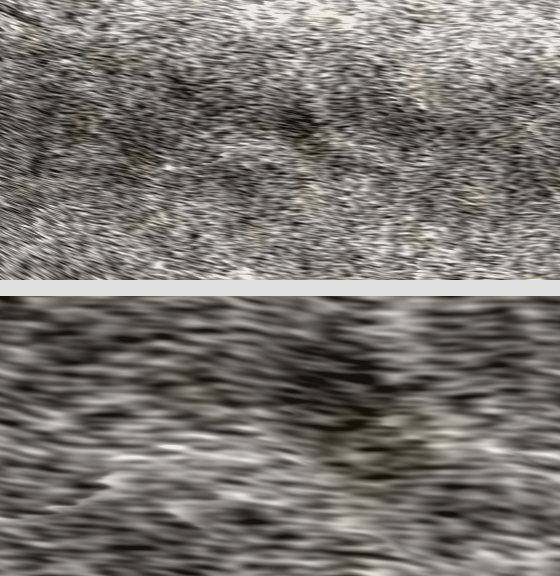
Top: the whole. Bottom: its middle third, enlarged.
Write a WebGL 2 fragment shader that draws this texture.

```glsl
#version 300 es
precision highp float;

uniform vec2 u_resolution;
out vec4 fragColor;

float hash(vec2 cell) {
    uvec2 q = uvec2(ivec2(cell) + 4096) * uvec2(1597u, 3812u);
    uint n = (q.x ^ (q.y * 2741u)) * 73939u;
    n = (n ^ (n >> 15)) * 48271u;
    n ^= n >> 13;
    return float(n & 65535u) / 65536.0;
}

float cornerSlope(vec2 cell, vec2 offset) {
    float angle = 6.2832 * hash(cell);
    return dot(vec2(cos(angle), sin(angle)), offset);
}

float gradientNoise(vec2 p) {
    vec2 cell = floor(p);
    vec2 f = p - cell;
    vec2 w = f * f * f * (f * (f * 6.0 - 15.0) + 10.0);
    vec2 e = vec2(1.0, 0.0);
    float low = mix(cornerSlope(cell, f), cornerSlope(cell + e, f - e), w.x);
    float high = mix(cornerSlope(cell + e.yx, f - e.yx), cornerSlope(cell + 1.0, f - 1.0), w.x);
    return mix(low, high, w.y);
}

float fbm(vec2 p, int octaves) {
    float sum = 0.0;
    float gain = 1.0;
    for (int i = 0; i < octaves; i++) {
        sum += gain * gradientNoise(p);
        p = mat2(1.7, 0.5, -0.5, 1.9) * p + 17.3;
        gain *= 0.6;
    }
    return sum;
}

// Coordinates along and across the coat; steeper toward the lower left
vec2 combed(vec2 p) {
    float steep = mix(0.24, 0.09, smoothstep(0.0, 0.7, p.y));
    float bend = 0.07 * p.x - steep * exp(-p.x / 0.4);
    bend += 0.022 * gradientNoise(p * vec2(3.5, 4.0) + 5.0);
    return vec2(p.x - 0.1 * p.y, p.y + bend);
}

// Stretched strands, faded when finer than the pixel grid
float strands(vec2 q, vec2 frequency, float pixel) {
    float visible = 1.0 - smoothstep(0.6, 1.3, frequency.y * pixel);
    return visible * gradientNoise(q * frequency);
}

float hairs(vec2 q, float pixel) {
    float fine = strands(q + 3.1, vec2(25.0, 135.0), pixel);
    float medium = strands(q + 7.7, vec2(17.0, 88.0), pixel);
    float coarse = strands(q + 1.9, vec2(11.0, 46.0), pixel);
    return fine + 0.85 * medium + 0.4 * coarse;
}

// Broad light and dark zones of the body
float bodyShade(vec2 p) {
    float back = smoothstep(0.56, 1.02, p.y + 0.07 * (p.x - 1.0));
    float belly = 1.0 - smoothstep(0.08, 0.42, p.y);
    float side = smoothstep(0.2, 1.0, p.x);
    return 0.35 + back * mix(0.24, 0.37, p.x * 0.5) + 0.15 * belly + 0.05 * side;
}

// Soft dark patches strung along the middle
float darkPatches(vec2 p) {
    float sum = 0.0;
    for (int i = 0; i < 5; i++) {
        float k = float(i);
        vec2 d = p - vec2(0.25 + 0.4 * k, 0.6 + 0.07 * sin(k * 2.2 - 0.5));
        d.y += 0.35 * d.x;
        sum += exp(-dot(d * d, vec2(90.0, 190.0))) * mix(0.5, 1.0, hash(vec2(k, 9.0)));
    }
    return sum;
}

float paleVeins(vec2 p) {
    float ridge = abs(fbm(p * vec2(3.2, 6.5) + 21.0, 3));
    float presence = smoothstep(-0.2, 0.3, gradientNoise(p * vec2(2.5, 3.0) + 40.0));
    return (1.0 - smoothstep(0.0, 0.16, ridge)) * presence;
}

float segmentDistance(vec2 p, vec2 a, vec2 b) {
    vec2 ab = b - a;
    float t = clamp(dot(p - a, ab) / dot(ab, ab), 0.0, 1.0);
    return length(p - a - t * ab);
}

void main() {
    float pixel = 1.0 / u_resolution.y;
    vec2 p = gl_FragCoord.xy * pixel;
    vec2 q = combed(p);
    float hair = hairs(q, pixel);

    // Strands carry the mottling across its borders
    vec2 m = p + hair * vec2(0.03, -0.006);
    m.y += 0.1 * m.x;
    float tone = bodyShade(p);
    tone += 0.19 * fbm(m * vec2(5.0, 8.0), 4);
    tone += 0.18 * paleVeins(m);
    tone -= 0.17 * darkPatches(p + hair * vec2(0.03, -0.006));

    // Crease in the corner and a small dark hollow
    float crease = segmentDistance(p, vec2(-0.02, 0.985), vec2(0.13, 0.915));
    float hollow = length((p - vec2(0.13, 0.4)) * vec2(1.0, 0.8));
    tone -= 0.33 * (1.0 - smoothstep(0.004, 0.028, crease + 0.008 * hair));
    tone -= 0.2 * (1.0 - smoothstep(0.005, 0.045, hollow + 0.012 * hair));

    tone += hair * mix(0.36, 0.47, smoothstep(0.25, 0.6, tone));
    tone = clamp(tone, 0.07, 0.92);

    // Warm grey with faint brown areas
    float brown = smoothstep(0.15, 0.5, gradientNoise(p * vec2(5.0, 7.0) + 60.0));
    vec3 warmth = vec3(0.01, 0.0, -0.022) * (1.0 + 0.8 * brown);
    fragColor = vec4(tone + warmth, 1.0);
}
```
